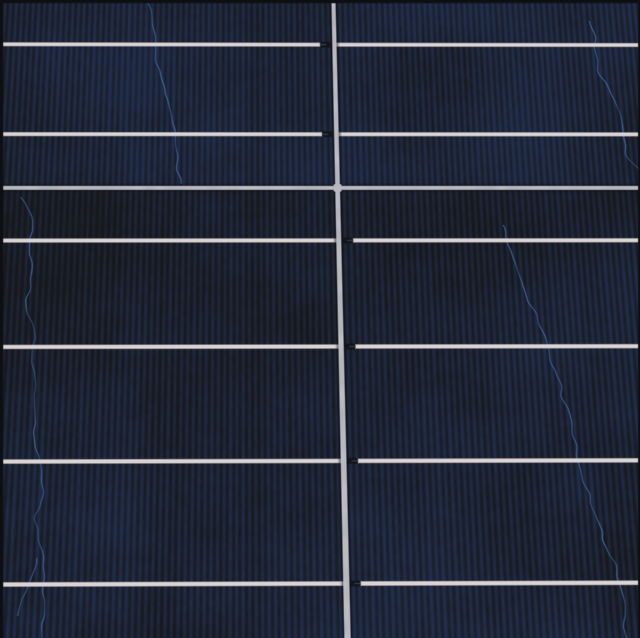
A Shadertoy shader for this texture:

```glsl
const float SEAM_Y = 0.7055;
const float FINGERS = 113.0;
const vec3 SILICON_DARK = vec3(0.095, 0.105, 0.130);
const vec3 SILICON_BLUE = vec3(0.120, 0.160, 0.255);
const vec3 SEAM_COLOR = vec3(0.72, 0.72, 0.75);
const vec3 BAR_COLOR = vec3(0.85, 0.83, 0.84);
const vec3 BAR_EDGE = vec3(0.58, 0.50, 0.48);
const vec3 CRACK_COLOR = vec3(0.27, 0.42, 0.68);
const vec3 SHADOW = vec3(0.055, 0.060, 0.075);

float hash(vec2 p) {
    p = fract(p * vec2(0.1031, 0.1137));
    p += dot(p, p.yx + 33.33);
    return fract((p.x + p.y) * p.x * 17.0);
}

float noise(vec2 p) {
    vec2 cell = floor(p), f = fract(p);
    f = f * f * (3.0 - 2.0 * f);
    float low = mix(hash(cell), hash(cell + vec2(1, 0)), f.x);
    float high = mix(hash(cell + vec2(0, 1)), hash(cell + vec2(1, 1)), f.x);
    return mix(low, high, f.y);
}

float fbm(vec2 p) {
    float sum = 0.0, gain = 0.5;
    for (int i = 0; i < 4; i++) {
        sum += gain * noise(p);
        p = p * 2.03 + 17.0;
        gain *= 0.5;
    }
    return sum;
}

// Coverage of the region where the signed distance is negative
float cover(float d, float blur) {
    return 1.0 - smoothstep(-blur, blur, d);
}

float box(vec2 p, vec2 halfSize) {
    vec2 d = abs(p) - halfSize;
    return max(d.x, d.y);
}

// Jagged hairline running from a (upper) to b (lower)
float crack(vec2 p, vec2 a, vec2 b, float bend, float jag, float seed, float blur) {
    float t = clamp((a.y - p.y) / (a.y - b.y), 0.0, 1.0);
    float wander = noise(vec2(p.y * 17.0, seed)) + 0.5 * noise(vec2(p.y * 53.0, seed + 9.0)) - 0.75;
    float x = mix(a.x, b.x, t) + bend * sin(3.1416 * t) + jag * wander;
    float inside = step(b.y, p.y) * step(p.y, a.y);
    float strength = 0.5 + 0.5 * noise(vec2(p.y * 40.0, seed + 3.0));
    return cover(abs(p.x - x) - 0.0011, blur) * inside * strength;
}

// Height of a busbar at signed row t below the seam, widening with nearness
float barHeight(float t, float x) {
    float gap = t < 0.0 ? -0.009 : 0.004;
    return SEAM_Y - gap - 0.1534 * t - 0.00648 * t * t + 0.0008 * t * (x - 0.5);
}

// Striped, blotchy silicon with converging contact fingers
vec3 silicon(vec2 uv) {
    float x = FINGERS * (uv.x - 0.38) / (1.0 + 0.156 * (1.0 - uv.y));
    float stripe = 0.5 + 0.5 * cos(6.2832 * x);
    float fiber = hash(vec2(floor(x + 0.5) + 200.0, 4.0));
    float dashes = noise(vec2(x * 2.0 + 300.0, uv.y * 110.0));
    float blotch = fbm(uv * vec2(6.0, 8.0) + 3.0);
    float depth = uv.y > SEAM_Y ? 0.63 : mix(0.62, 0.22, uv.y / SEAM_Y);
    depth += 0.10 * smoothstep(0.50, 0.56, uv.x);
    float blue = depth + 1.1 * (blotch - 0.47) + 0.55 * (stripe - 0.5);
    blue += 0.18 * (fiber - 0.5) + 0.25 * (dashes - 0.5);
    vec3 color = mix(SILICON_DARK, SILICON_BLUE, clamp(blue, 0.0, 1.1));
    return color * (0.91 + 0.17 * stripe);
}

void mainImage(out vec4 fragColor, in vec2 fragCoord) {
    vec2 uv = fragCoord / iResolution.xy;
    float blur = max(0.0016, 0.8 / iResolution.y);
    float near = 1.0 - uv.y;
    float seamX = mix(0.543, 0.521, uv.y);
    vec3 color = silicon(uv);

    // Hairline cracks
    float cracks = crack(uv, vec2(0.231, 0.995), vec2(0.280, 0.712), 0.003, 0.014, 2.0, blur);
    cracks = max(cracks, crack(uv, vec2(0.916, 0.967), vec2(0.998, 0.735), -0.004, 0.018, 12.0, blur));
    cracks = max(cracks, crack(uv, vec2(0.038, 0.692), vec2(0.064, 0.0), 0.002, 0.017, 23.0, blur));
    cracks = max(cracks, crack(uv, vec2(0.056, 0.125), vec2(0.032, 0.035), 0.0, 0.010, 31.0, blur));
    cracks = max(cracks, crack(uv, vec2(0.788, 0.647), vec2(0.984, 0.0), 0.008, 0.015, 43.0, blur));
    color = mix(color, CRACK_COLOR, 0.8 * cracks);

    // Busbars, stopping short of the seam on one side
    for (int i = 0; i < 6; i++) {
        float row = float(i) - 1.5;
        float side = row < 0.0 ? -1.0 : 1.0;
        float dy = uv.y - barHeight(row, uv.x);
        float fromSeam = side * (uv.x - seamX);
        float bar = max(abs(dy) - 0.0026 - 0.0006 * near, min(fromSeam, 0.023 - fromSeam));
        float nub = box(vec2(fromSeam - 0.014, dy), vec2(0.008, 0.0045));
        color = mix(color, SHADOW, 0.75 * cover(nub, blur));
        color = mix(color, SEAM_COLOR, 0.22 * cover(box(vec2(fromSeam - 0.018, dy), vec2(0.005, 0.001)), blur));
        color = mix(color, BAR_EDGE, 0.55 * cover(bar - 0.0008, blur));
        color = mix(color, BAR_COLOR, cover(bar, blur));
    }

    // Seams between cells and the rounded joint where they cross
    vec2 toJoint = uv - vec2(seamX, SEAM_Y);
    float seam = min(abs(toJoint.x) - mix(0.0032, 0.0050, near), abs(toJoint.y) - 0.0031);
    seam = min(seam, length(toJoint) - 0.0075);
    color = mix(color, SHADOW, 0.5 * cover(seam - 0.003, 2.0 * blur));
    color = mix(color, SEAM_COLOR * (0.96 + 0.08 * noise(uv * 60.0)), cover(seam, blur));

    // Dark rim on the top, left and right
    float rim = min(min(uv.x - 0.005, 0.997 - uv.x), 0.995 - uv.y);
    color = mix(color, SHADOW, cover(rim, blur));
    fragColor = vec4(color, 1.0);
}
```
